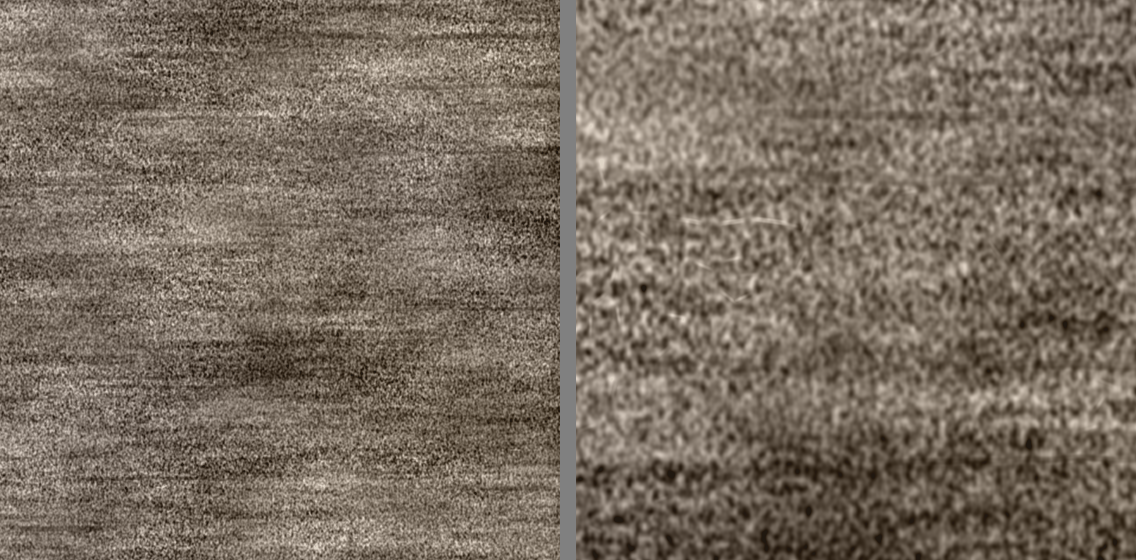
Left: the whole. Right: its middle third, enlarged.
A Shadertoy shader for this texture:

```glsl
// Weathered grey-brown fibrous surface with fine grain and dark horizontal streaks
#define BASE_COLOR vec3(0.482, 0.435, 0.385)
#define GRAIN_FREQ vec2(205.0, 125.0)
#define GRAIN_CONTRAST 0.31
#define CLUMP_CONTRAST 0.13
#define STREAK_CONTRAST 0.20
#define BLOTCH_CONTRAST 0.21
#define LINE_COUNT 30
#define LINE_DEPTH 0.13
#define FIBRE_CELLS 56.0
#define FIBRE_GLOW 0.17
#define SCRATCH_COUNT 5

vec2 hash2(vec2 p) {
    vec3 q = fract(vec3(p.xyx) * vec3(0.1031, 0.1030, 0.0973));
    q += dot(q, q.yzx + 33.33);
    return fract((q.xx + q.yz) * q.zy);
}

vec2 gradientAt(vec2 cell) {
    float angle = 6.28318 * hash2(cell + 57.0).x;
    return vec2(cos(angle), sin(angle));
}

float gradientNoise(vec2 p) {
    vec2 i = floor(p), f = fract(p);
    vec2 u = f * f * f * (f * (f * 6.0 - 15.0) + 10.0);
    vec2 e = vec2(1.0, 0.0);
    float low = mix(dot(gradientAt(i), f), dot(gradientAt(i + e), f - e), u.x);
    float high = mix(dot(gradientAt(i + e.yx), f - e.yx), dot(gradientAt(i + 1.0), f - 1.0), u.x);
    return mix(low, high, u.y);
}

vec2 rotate(vec2 p, float angle) {
    float c = cos(angle), s = sin(angle);
    return vec2(c * p.x - s * p.y, s * p.x + c * p.y);
}

// Short upright tufts leaning in three directions, plus a finer speckle
float grain(vec2 uv) {
    float sum = 0.0;
    for (int k = 0; k < 3; k++) {
        float lean = 0.6 * float(k - 1);
        sum += 0.6 * gradientNoise(rotate(uv, lean) * GRAIN_FREQ + 31.7 * float(k));
    }
    return sum + 0.75 * gradientNoise(uv * GRAIN_FREQ * vec2(1.15, 1.6) + 211.3);
}

// Irregular tangles a few grains across
float clumps(vec2 uv) {
    return 0.8 * gradientNoise(rotate(uv, 0.4) * vec2(95.0, 70.0) + 5.3)
         + 0.7 * gradientNoise(rotate(uv, -0.5) * vec2(52.0, 44.0) + 77.1);
}

// Long horizontal bands at three widths
float streaks(vec2 uv) {
    return 0.65 * gradientNoise(uv * vec2(1.6, 19.0) + 3.7)
         + 0.60 * gradientNoise(uv * vec2(3.5, 52.0) + 17.2)
         + 0.60 * gradientNoise(uv * vec2(10.0, 115.0) + 41.9);
}

// Uneven stains, from broad to ragged
float blotches(vec2 uv) {
    float sum = 0.0, weight = 0.7;
    vec2 p = uv * vec2(2.3, 3.6) + 8.4;
    for (int k = 0; k < 5; k++) {
        sum += weight * gradientNoise(p);
        p = p * 2.1 + 13.1;
        weight *= 0.74;
    }
    return sum;
}

// Soft horizontal stroke, tapered at both ends
float stroke(vec2 uv, vec2 center, float halfLength, float halfWidth) {
    vec2 d = abs(uv - center);
    float across = 1.0 - smoothstep(0.3 * halfWidth, halfWidth + 0.7 / iResolution.y, d.y);
    return across * (1.0 - smoothstep(0.55 * halfLength, halfLength, d.x));
}

// Dark worn lines, broken up along their length
float darkLines(vec2 uv) {
    float sum = 0.0;
    for (int k = 0; k < LINE_COUNT; k++) {
        vec2 place = hash2(vec2(float(k), 4.0)), size = hash2(vec2(float(k), 9.0));
        float wobble = 0.005 * gradientNoise(vec2(uv.x * 6.0, float(k) * 7.3))
                     + 0.002 * gradientNoise(vec2(uv.x * 45.0, float(k) * 3.1));
        sum += (0.4 + 0.6 * size.y) * stroke(uv + vec2(0.0, wobble), place,
            mix(0.08, 0.32, size.x), mix(0.0022, 0.0075, size.y * size.y));
    }
    float wear = 0.9 + 0.9 * gradientNoise(uv * vec2(28.0, 60.0) + 120.0);
    return min(sum, 1.3) * wear;
}

float lightScratches(vec2 uv) {
    float sum = 0.0;
    for (int k = 0; k < SCRATCH_COUNT; k++) {
        vec2 place = hash2(vec2(float(k), 71.0));
        float wobble = 0.004 * gradientNoise(vec2(uv.x * 40.0, float(k) * 5.1));
        sum += stroke(uv + vec2(0.0, wobble), place, 0.045, 0.0018);
    }
    return sum * smoothstep(-0.3, 0.3, gradientNoise(uv * vec2(90.0, 20.0)));
}

// Pale loose fibres, one per grid cell, turned at random
float fibres(vec2 uv) {
    vec2 p = uv * FIBRE_CELLS, cell = floor(p);
    float softness = 0.7 * FIBRE_CELLS / iResolution.y, glow = 0.0;
    for (int y = -1; y <= 1; y++)
    for (int x = -1; x <= 1; x++) {
        vec2 id = cell + vec2(x, y), shape = hash2(id + 300.0);
        vec2 d = abs(rotate(p - id - hash2(id), 3.14159 * shape.x));
        float line = 1.0 - smoothstep(0.0, 0.07 + softness, d.x);
        line *= 1.0 - smoothstep(0.1, 0.18 + 0.3 * shape.y, d.y);
        glow = max(glow, line * smoothstep(0.35, 1.0, shape.y));
    }
    return glow;
}

void mainImage(out vec4 fragColor, in vec2 fragCoord) {
    vec2 uv = fragCoord / iResolution.y;
    float lines = darkLines(uv), stain = blotches(uv);
    float patchy = gradientNoise(uv * vec2(5.0, 9.0) + 90.0);

    // Grain flattens inside the dark lines
    float roughness = (1.0 + 0.6 * patchy) * (1.0 - 0.4 * clamp(lines, 0.0, 1.0));
    float tone = roughness * (GRAIN_CONTRAST * grain(uv) + CLUMP_CONTRAST * clumps(uv));
    tone += STREAK_CONTRAST * streaks(uv) + BLOTCH_CONTRAST * stain;
    tone += FIBRE_GLOW * fibres(uv) * smoothstep(-0.2, 0.4, patchy + 0.4 * stain);
    tone += 0.2 * lightScratches(uv) - LINE_DEPTH * lines;
    tone -= 0.07 * smoothstep(0.975, 1.0, uv.x);

    // Slow drift between warm and cool brown
    float warmth = 0.02 * gradientNoise(uv * vec2(2.0, 3.0) + 60.0) + 0.012 * (uv.x - 0.5);
    vec3 color = BASE_COLOR + tone + warmth * vec3(0.3, 0.1, -1.0);
    fragColor = vec4(clamp(color, vec3(0.12, 0.09, 0.06), vec3(0.88, 0.84, 0.78)), 1.0);
}
```
